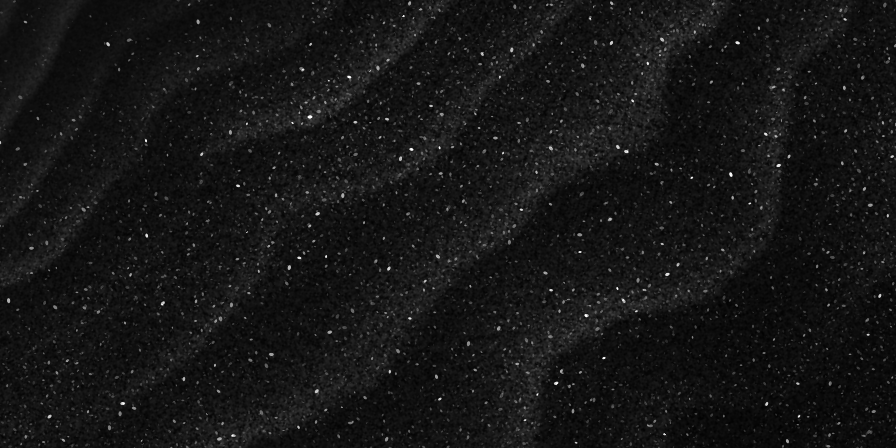
Give the GLSL for this texture, as a Shadertoy shader.

```glsl
float hash(vec2 p) {
    return fract(sin(dot(p, vec2(127.1, 311.7))) * 43758.5453);
}

mat2 turn(float angle) {
    return mat2(cos(angle), -sin(angle), sin(angle), cos(angle));
}

float noise(vec2 p) {
    vec2 cell = floor(p), f = fract(p);
    f = f * f * (3.0 - 2.0 * f);
    return mix(mix(hash(cell), hash(cell + vec2(1, 0)), f.x),
               mix(hash(cell + vec2(0, 1)), hash(cell + vec2(1, 1)), f.x), f.y);
}

float fbm(vec2 p) {
    float sum = 0.0, amplitude = 0.5;
    for (int i = 0; i < 4; i++) {
        sum += amplitude * noise(p);
        p = turn(0.6) * p * 2.03 + 17.3;
        amplitude *= 0.5;
    }
    return sum;
}

// Winding diagonal ripples: a lower edge with a glow fading up the slope
float ripples(vec2 along, float focus) {
    float warp = 1.5 * noise(along * vec2(2.6, 1.5) + 4.0)
               + 0.4 * noise(along * vec2(6.0, 3.0) + 9.0);
    float phase = 5.0 * along.y + 1.6 * along.y * along.y + warp;
    float f = fract(phase);
    float crest = smoothstep(0.0, mix(0.3, 0.16, focus), f) * exp(-4.0 * f)
                * (1.0 - smoothstep(0.6, 1.0, f));
    float strength = smoothstep(0.2, 0.8, noise(along * vec2(2.2, 3.5) + floor(phase) * 7.7));
    return crest * mix(0.2, 1.5, strength);
}

// One crisp glint per occupied cell, slightly stretched
float glints(vec2 p, float cells, float density, float radius) {
    p = turn(cells) * p + 5.0;
    vec2 id = floor(p * cells);
    vec2 seed = id + cells;
    vec2 center = 0.2 + 0.6 * vec2(hash(seed + 3.1), hash(seed + 8.7));
    vec2 d = turn(3.0 * hash(seed + 5.3)) * (fract(p * cells) - center) / cells;
    d.x *= 0.65;
    float size = radius * mix(0.6, 1.2, hash(seed + 2.9));
    float soft = 0.5 / iResolution.y;
    float power = hash(seed + 6.1);
    return step(hash(seed), density) * mix(0.2, 1.0, power * power)
         * (1.0 - smoothstep(max(size - soft, 0.0), size + soft, length(d)));
}

void mainImage(out vec4 fragColor, in vec2 fragCoord) {
    vec2 p = fragCoord / iResolution.y;
    vec2 along = mat2(0.73, -0.68, 0.68, 0.73) * p;

    // The far upper left is softer and has fewer glints
    float focus = smoothstep(0.7, 0.0, along.y);
    float ridge = ripples(along, focus);
    float patches = fbm(along * vec2(2.0, 4.0) + 2.0);

    // Dark slopes and lit crests
    float light = 0.04 + 0.042 * patches + 0.13 * ridge * mix(1.0, 0.8, focus);
    light *= mix(0.65, 1.0, smoothstep(-1.2, -0.5, along.y));

    // Fine sand grain on two turned lattices
    float grain = 0.6 * noise(turn(0.5) * p * 235.0) + 0.4 * noise(turn(1.1) * p * 160.0 + 31.0);
    light *= 1.0 + mix(0.7, 1.8, focus) * (grain - 0.5);

    // Glints, from many faint specks to a few bright flakes
    float density = mix(0.15, 0.7, focus) * (0.1 + 1.3 * patches * patches + 0.7 * ridge);
    light += 0.2 * glints(p, 101.0, density * 0.9, 0.0019);
    light += 0.5 * glints(p, 57.0, density * 0.8, 0.0023);
    light += 0.9 * glints(p, 31.0, density * 0.65, 0.0030);

    fragColor = vec4(vec3(clamp(light, 0.0, 1.0)), 1.0);
}
```
